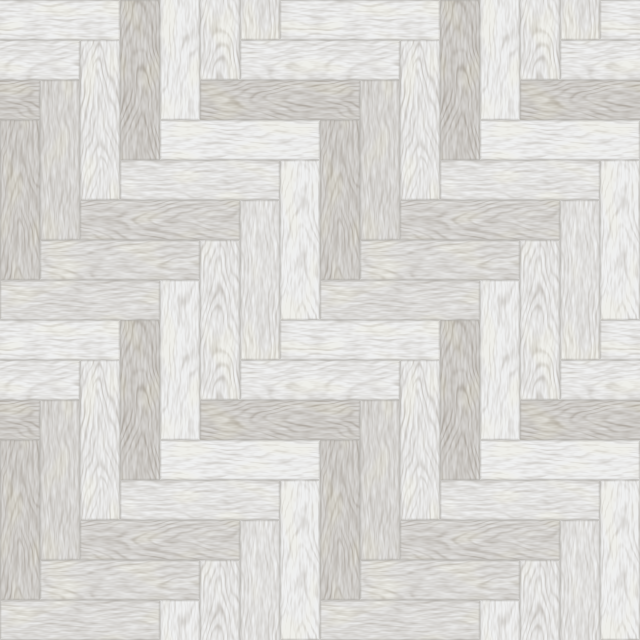
This texture is drawn by a WebGL 2 fragment shader. Its source:

```glsl
#version 300 es
precision highp float;
// Pale herringbone parquet: planks four cells long and one wide, on a 16 x 16 grid.
// The diagonal cell index picks the plank direction; sixteen planks make a motif that
// repeats 2 x 2, each with its own tone and a blend of straight and arched grain.
uniform vec2 u_resolution;
out vec4 outColor;

// Tone (0 dark, 1 light) and arch strength: eight horizontal planks, then eight vertical
const float TONE[16] = float[16](.86, .82, .22, .92, .74, .36, .52, .55,
                                 .20, .42, .80, .18, .92, .80, .68, .94);
const float ARCH[16] = float[16](.25, .45, .9, .2, .1, .7, .5, .1,
                                 .8, .1, 1., 1., .4, 1., .15, .6);

vec2 gradient(vec2 cell) {
  float h = fract(sin(dot(cell, vec2(127.1, 311.7))) * 43758.5);
  return vec2(cos(h * 6.2832), sin(h * 6.2832));
}

float gradientNoise(vec2 p) {
  vec2 i = floor(p), f = fract(p);
  vec2 w = f * f * f * (f * (f * 6. - 15.) + 10.);
  float a = dot(gradient(i), f);
  float b = dot(gradient(i + vec2(1, 0)), f - vec2(1, 0));
  float c = dot(gradient(i + vec2(0, 1)), f - vec2(0, 1));
  float d = dot(gradient(i + vec2(1, 1)), f - vec2(1, 1));
  return mix(mix(a, b, w.x), mix(c, d, w.x), w.y);
}

// Darkness of the grain at a point (along, across) of a plank
float grain(vec2 p, float arch, float seed) {
  vec2 q = p + vec2(seed * 17., seed * 9.);
  float side = p.y - .5 + .22 * gradientNoise(vec2(q.x * .7, seed));
  float straight = p.y * 6.5;
  float arched = p.x * 1.7 - 7.5 * sqrt(side * side + .008);
  float rings = mix(straight, arched, smoothstep(.15, .75, arch));
  rings += 1.5 * gradientNoise(q * vec2(.8, 2.)) + .5 * gradientNoise(q * vec2(2., 5.));
  float line = pow(.5 + .5 * sin(rings * 6.2832), 2.5);
  float strength = .30 + .4 * gradientNoise(q * vec2(1.1, 2.7) + 31.);
  float fibre = .40 * gradientNoise(q * vec2(2.2, 13.)) + .32 * gradientNoise(q * vec2(5., 23.));
  return line * max(strength, .05) * mix(.7, 1.25, arch) + fibre;
}

void main() {
  // Grid cells, counted from the top left
  vec2 p = vec2(gl_FragCoord.x / u_resolution.x, 1. - gl_FragCoord.y / u_resolution.y) * 16.;
  float pixel = 16. / min(u_resolution.x, u_resolution.y);
  vec2 cell = floor(p), f = fract(p);

  // Plank direction, local position and identity within the motif
  float k = mod(cell.x + cell.y + 1., 8.);
  bool upright = k > 3.5;
  vec2 local = upright ? vec2(k - 4. + f.y, f.x) : vec2(k + f.x, f.y);
  int id = int(mod(upright ? cell.x : cell.y, 8.)) + (upright ? 8 : 0);
  float seed = float(id) + 1.;

  // Bleached wood with warm, soft blotches
  float blotch = gradientNoise(local * vec2(.9, 2.2) + seed * 13.);
  float tone = TONE[id] + .14 + .22 * blotch - grain(local, ARCH[id], seed);
  vec3 color = mix(vec3(.765, .75, .73), vec3(.92, .92, .918), min(tone, 1.12));
  color -= vec3(0., .003, .022) * smoothstep(.05, .4, blotch);

  // Thin uneven joints between planks
  vec2 inset = min(local, vec2(4, 1) - local);
  float joint = 1. - smoothstep(.008, .03 + pixel, min(inset.x, inset.y));
  float wear = .8 + .7 * gradientNoise(local * 3. + seed * 5.);
  color = mix(color, vec3(.69, .68, .66), joint * wear * .65);

  outColor = vec4(color, 1);
}
```
